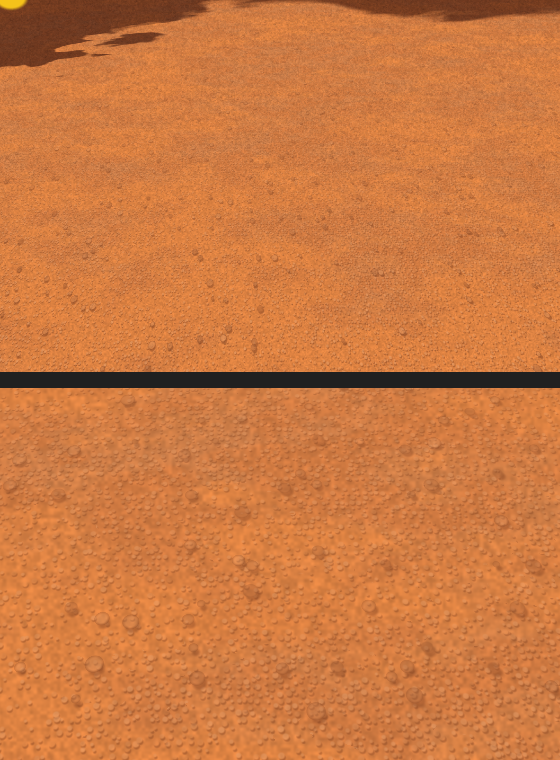
Top, the full canvas; bottom, a detail of the centre.
Write a Shadertoy shader that draws this texture.

```glsl
#define HORIZON 1.6
#define FORESHORTEN 1.3
#define GRAIN 190.0
#define STONE 75.0
#define CLAY vec3(0.795, 0.465, 0.255)
#define DUST vec3(0.880, 0.515, 0.255)
#define GRIT vec3(0.775, 0.485, 0.295)
#define PEBBLE vec3(0.900, 0.630, 0.430)
#define CREVICE vec3(0.520, 0.270, 0.140)
#define SHADE vec3(0.540, 0.470, 0.480)
#define BALL vec3(0.960, 0.760, 0.100)

float hash(vec2 p) {
    vec3 q = fract(p.xyx * 0.1031);
    q += dot(q, q.yzx + 33.33);
    return fract((q.x + q.y) * q.z);
}

float noise(vec2 p) {
    vec2 i = floor(p), f = fract(p);
    f = f * f * (3.0 - 2.0 * f);
    float bottom = mix(hash(i), hash(i + vec2(1, 0)), f.x);
    float top = mix(hash(i + vec2(0, 1)), hash(i + vec2(1, 1)), f.x);
    return mix(bottom, top, f.y);
}

float fbm(vec2 p) {
    float sum = 0.0, amp = 0.5;
    for (int k = 0; k < 4; k++) {
        sum += amp * noise(p);
        p = p * 2.03 + 17.1;
        amp *= 0.5;
    }
    return sum / 0.9375;
}

// Scattered stones: x is the lit body, y the shadow beside it
vec2 stones(vec2 p, float density, float blur) {
    vec2 cell = floor(p), cover = vec2(0);
    for (int j = -1; j <= 1; j++)
    for (int i = -1; i <= 1; i++) {
        vec2 id = cell + vec2(i, j);
        if (hash(id + 7.7) > density) continue;
        vec2 center = id + 0.15 + 0.7 * vec2(hash(id), hash(id + 41.3));
        float radius = mix(0.18, 0.46, hash(id + 83.9));
        vec2 q = p - center;
        float body = 1.0 - smoothstep(radius - blur, radius + blur, length(q));
        float dark = 1.0 - smoothstep(radius - blur, radius + blur, length(q - vec2(0.16, -0.30)));
        float bright = mix(0.1, 1.0, hash(id + 129.1));
        cover = max(cover, vec2(body * bright, dark * (1.0 - body)));
    }
    return cover;
}

// Leafy shadows reaching in from the far edge
float treeShadow(vec2 p) {
    float fromTop = 1.0 - p.y;
    float left = 1.0 - smoothstep(0.05, 0.76, p.x);
    float right = smoothstep(0.82, 1.12, p.x) * (1.0 - 0.25 * smoothstep(1.2, 1.5, p.x));
    float reach = 0.006 + 0.185 * left + 0.042 * right;
    float streak = fbm(vec2(p.x * 5.0, (p.y - 0.10 * p.x) * 34.0)) - 0.5;
    float ragged = streak * (0.02 + 0.26 * sqrt(left) + 0.04 * right);
    return smoothstep(-0.007, 0.012, reach - fromTop + ragged);
}

void mainImage(out vec4 fragColor, in vec2 fragCoord) {
    vec2 p = fragCoord / iResolution.y;
    float depth = 1.0 / (HORIZON - p.y);
    vec2 ground = vec2((p.x - 0.75) * depth, FORESHORTEN * depth);
    float footprint = depth / iResolution.y;
    float nearness = 1.0 - smoothstep(0.0, 1.0, p.y);

    // Swept dust in long flat patches
    float broad = fbm(ground * vec2(5.0, 13.0) + 3.0);
    float fine = fbm(ground * vec2(22.0, 46.0) + 9.0);
    float dusty = smoothstep(0.40, 0.68, 0.6 * broad + 0.4 * fine + 0.05 * nearness);
    vec3 color = mix(CLAY, GRIT, smoothstep(0.35, 0.65, fine));
    color = mix(color, DUST, 0.25 + 0.65 * dusty);

    // Sandy grain, then small pebbles, then sparse larger stones
    float sand = noise(p * 210.0) + noise(p * 330.0 + 51.0) - 1.0;
    color *= 1.0 + 0.12 * sand;
    float contrast = mix(0.32, 0.68, nearness);
    vec2 grains = stones(ground * GRAIN, 0.72 - 0.35 * dusty, max(0.16, GRAIN * footprint * 0.6));
    color = mix(color, CREVICE, grains.y * contrast * 0.75);
    color = mix(color, PEBBLE, grains.x * contrast * 0.8);
    vec2 rocks = stones(ground * STONE, 0.055, max(0.12, STONE * footprint * 0.6));
    color = mix(color, CREVICE, rocks.y * contrast * 0.8);
    color = mix(color, mix(CREVICE, PEBBLE, rocks.x), smoothstep(0.0, 0.12, rocks.x) * contrast * 0.6);

    color *= mix(vec3(1), SHADE, treeShadow(p));

    // Out of focus ball in the corner
    float ball = length((p - vec2(0.03, 1.005)) / vec2(0.045, 0.032));
    color = mix(color, BALL, 1.0 - smoothstep(0.75, 1.1, ball));

    fragColor = vec4(color, 1.0);
}
```
